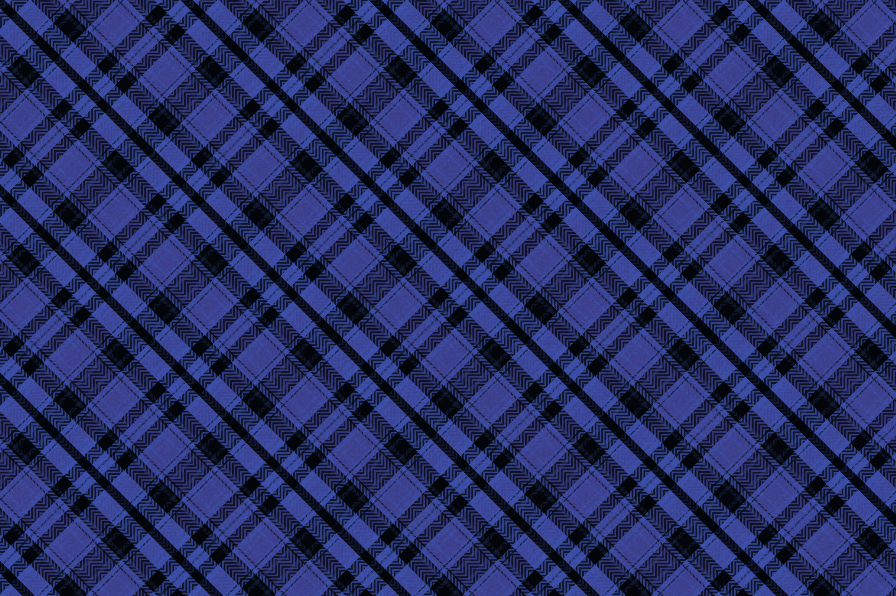
A Shadertoy shader for this pattern:

```glsl
const vec3 BLACK = vec3(0.008, 0.018, 0.036);
const vec3 NAVY = vec3(0.11, 0.16, 0.31);
const vec3 BLUE = vec3(0.235, 0.305, 0.65);
const vec3 VIOLET = vec3(0.24, 0.255, 0.56);

float hash(vec2 cell) {
    vec3 h = fract(vec3(cell.xyx) * 0.1031);
    h += dot(h, h.yzx + 33.33);
    return fract((h.x + h.y) * h.z);
}

// Distance from the nearest whole number, 0 to 0.5
float mirror(float x) {
    return abs(fract(x + 0.5) - 0.5);
}

float band(float x, float centre, float halfWidth, float aa) {
    return 1.0 - smoothstep(halfWidth - aa, halfWidth + aa, abs(x - centre));
}

// Stripes falling to the right: a fine black line and two broad bands
vec3 warpColour(float x, float aa) {
    vec3 col = mix(BLUE, VIOLET, smoothstep(0.33, 0.36, x));
    col = mix(col, BLUE, 0.7 * band(x, 0.43, 0.01, aa));
    col = mix(col, BLACK, 0.7 * band(x, 0.365, 0.006, aa));
    col = mix(col, BLACK, band(x, 0.0, 0.034, aa));
    col = mix(col, BLACK, band(x, 0.245, 0.073, aa));
    return mix(col, NAVY, 0.6 * band(x, 0.285, 0.014, aa));
}

// Stripes rising to the right: twin bands and one split broad band
vec3 weftColour(float x, float aa) {
    vec3 col = mix(BLUE, VIOLET, band(x, 0.26, 0.075, aa));
    col = mix(col, BLUE, 0.7 * band(x, 0.22, 0.01, aa));
    col = mix(col, BLACK, 0.7 * band(x, 0.355, 0.006, aa));
    col = mix(col, BLACK, 0.5 * band(x, 0.0, 0.008, aa));
    col = mix(col, BLACK, band(x, 0.1, 0.045, aa));
    col = mix(col, BLACK, band(x, 0.5, 0.105, aa));
    return mix(col, NAVY, 0.6 * band(x, 0.445, 0.014, aa));
}

void mainImage(out vec4 fragColor, in vec2 fragCoord) {
    float repeats = 4.755;
    vec2 pos = (fragCoord - 0.5 * iResolution.xy) * repeats / iResolution.x;
    float aa = 0.7 * repeats / iResolution.x;

    // Diagonal cloth axes, one sett per unit
    float p = pos.x - pos.y - 0.05;
    float q = pos.x + pos.y - 0.194;
    float across = mirror(q);
    vec3 warp = warpColour(across, aa);
    vec3 weft = weftColour(mirror(p), aa);

    // Fine herringbone twill sets how much weft shows
    float zigzag = mirror(q * 7.0) / 7.0;
    float twill = mirror(29.0 * (p + zigzag)) - 0.25;
    float soft = 29.0 * aa;
    float weftShare = mix(0.2, 0.76, smoothstep(-soft, soft, twill));

    // The fine black line lies on top of the weft
    weftShare *= 1.0 - 0.65 * band(across, 0.0, 0.034, aa);
    vec3 col = mix(warp, weft, weftShare);

    // Slight unevenness of the yarn
    float grain = hash(floor(vec2(p, q) * 80.0) + 500.0);
    col *= 0.95 + 0.08 * grain;
    fragColor = vec4(col, 1.0);
}
```
